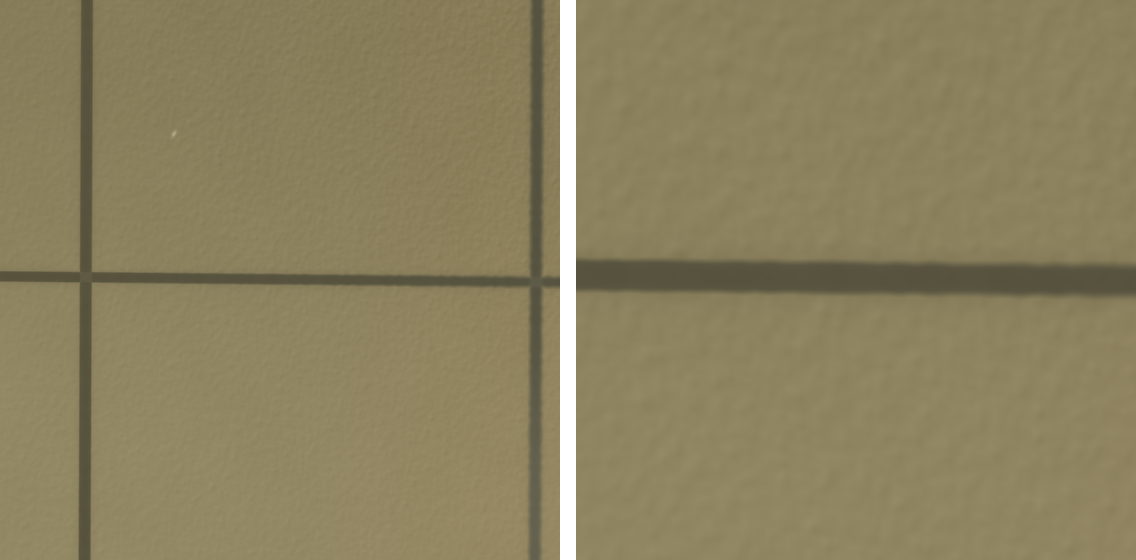
Left, the full canvas; right, a detail of the centre.
Give the GLSL for this texture, as a Shadertoy shader.

```glsl
vec2 hash2(vec2 p) {
    p = vec2(dot(p, vec2(127.1, 311.7)), dot(p, vec2(269.5, 183.3)));
    return fract(sin(p) * 43758.547);
}

// Smooth cellular height: rounded bumps blended between neighbouring cells
float bumps(vec2 p) {
    vec2 cell = floor(p), f = fract(p);
    float sum = 0.0;
    for (int y = -1; y <= 1; y++)
    for (int x = -1; x <= 1; x++) {
        vec2 o = vec2(x, y);
        vec2 d = o + hash2(cell + o) - f;
        sum += exp(-7.0 * dot(d, d));
    }
    return sum;
}

float plasterHeight(vec2 p) {
    return bumps(p * vec2(72.0, 60.0)) + 0.5 * bumps(p * 125.0 + 17.0);
}

// Broad, uneven tint from layered sines
float mottling(vec2 p) {
    float sum = 0.0, amp = 0.5;
    for (int i = 0; i < 4; i++) {
        p = mat2(0.8, 0.6, -0.6, 0.8) * p * 1.7 + 1.3;
        sum += amp * sin(p.x + 1.5 * sin(p.y)) * cos(p.y + sin(p.x));
        amp *= 0.7;
    }
    return sum;
}

void mainImage(out vec4 fragColor, in vec2 fragCoord) {
    vec2 uv = fragCoord / iResolution.xy;
    float pixel = 1.0 / iResolution.y;

    // Tile face: light falls off towards the top, warmer at the right
    vec3 tile = mix(vec3(0.575, 0.535, 0.392), vec3(0.527, 0.488, 0.348),
                    smoothstep(0.05, 1.0, uv.y + 0.12 * (uv.x - 0.5)));
    tile += vec3(0.010, 0.0, -0.004) * smoothstep(0.4, 1.0, uv.x);
    tile += 0.006 * mottling(uv * 7.0);

    // Fine plaster relief, lit from the upper left
    float relief = plasterHeight(uv) - plasterHeight(uv + vec2(-0.003, 0.004));
    tile += relief * mix(0.011, 0.019, uv.y * uv.x);

    // Small pale chip in the glaze
    vec2 chip = uv - vec2(0.311, 0.761);
    chip.x -= 0.4 * chip.y;
    tile += 0.17 * exp(-dot(chip * vec2(270.0, 170.0), chip * vec2(270.0, 170.0)));

    // Slightly skewed grid of joints, losing focus towards the right
    vec2 grid = uv - vec2(0.151, 0.5065) + vec2(-0.0045 * uv.y, 0.0105 * uv.x);
    vec2 d = abs(grid - 0.804 * round(grid / 0.804));
    d += 0.0006 * sin(uv.yx * 190.0 + 2.0 * sin(uv.yx * 71.0)) * uv.x;
    float blur = max(mix(0.0018, 0.0055, uv.x * uv.x), pixel);
    vec2 line = 1.0 - smoothstep(-blur, blur, d - vec2(0.0105, 0.0092));
    float joint = max(line.x, line.y);

    // Joint colour: paler low on the right, at crossings and in worn spots
    vec3 grout = mix(vec3(0.345, 0.322, 0.235), vec3(0.335, 0.325, 0.25), uv.x);
    grout += 0.055 * smoothstep(0.8, 0.95, uv.x) * smoothstep(0.5, 0.1, uv.y);
    grout += 0.03 * line.x * line.y + 0.006 * mottling(uv * 40.0);
    grout += 0.012 * smoothstep(0.003, 0.009, min(d.x, d.y));

    // Soft shade beside each joint
    tile *= 1.0 - 0.06 * exp(-max(min(d.x, d.y) - 0.01, 0.0) * 170.0);

    fragColor = vec4(mix(tile, grout, joint), 1.0);
}
```
